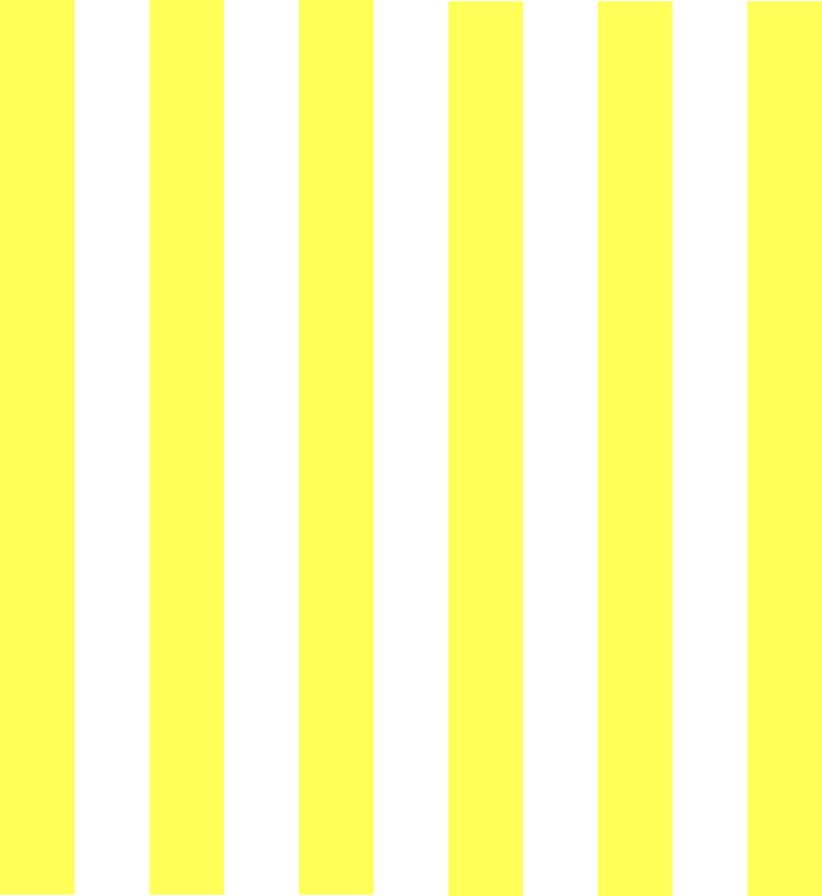
Write a WebGL 1 fragment shader that draws this pattern.

```glsl
precision mediump float;

uniform vec2 u_resolution;

// Antialiased coverage of a signed distance, positive inside
float coverage(float inside, float pixel) {
    return clamp(inside / pixel + 0.5, 0.0, 1.0);
}

// Equal bands, every even one filled
float verticalStripes(float x, float pixel) {
    return coverage(0.5 - abs(mod(x + 0.5, 2.0) - 1.0), pixel);
}

// Left stripes stop just short of the bottom, right ones just short of the top
float stripeEnds(vec2 uv, float pixel) {
    float fromShortEnd = uv.x < 0.5 ? uv.y : 1.0 - uv.y;
    return coverage(fromShortEnd - 0.0014, pixel);
}

void main() {
    vec2 uv = gl_FragCoord.xy / u_resolution;
    float bands = 11.0;

    float stripe = verticalStripes(uv.x * bands, bands / u_resolution.x);
    stripe *= stripeEnds(uv, 1.0 / u_resolution.y);

    vec3 white = vec3(1.0);
    vec3 yellow = vec3(1.0, 1.0, 0.34);
    gl_FragColor = vec4(mix(white, yellow, stripe), 1.0);
}
```
